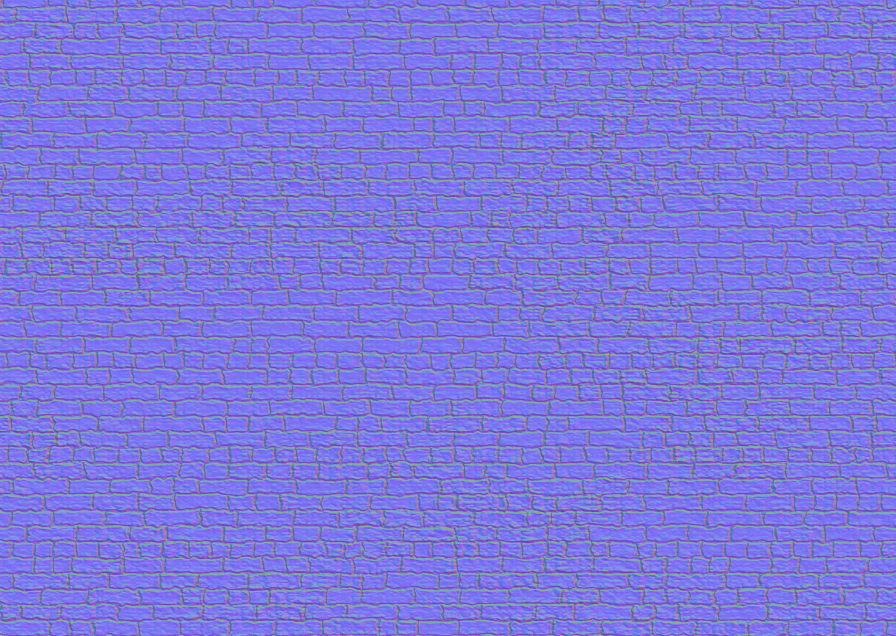
Give the GLSL for this texture map, as a Shadertoy shader.

```glsl
// Tangent-space normal map of an old brick wall: rows of long bricks with a
// course of short ones every sixth row. A height field of jittered rounded
// boxes and ridged grain is differentiated, softened and encoded as a colour.

#define ROWS 40.44          // courses over the canvas height
#define LONG_BRICK 2.98     // brick lengths, in course heights
#define SHORT_BRICK 1.42
#define JITTER 0.30         // shift of upright joints, part of a brick
#define JOINT 0.02          // half width of the mortar bed
#define BEVEL 0.11          // width of the worn brick edge
#define DEPTH 0.18          // height of brick above mortar
#define ROUGHNESS 0.16      // height of the surface grain
#define WOBBLE 0.16         // waviness of the joints
#define TILT vec2(-0.01, -0.045)    // overall lean of the wall
#define SOFTEN vec2(0.42, 0.50)     // sideways strength of the slopes
#define CREVICE 0.10        // loss of blue inside the joints

float hash(vec2 p) {
    return fract(sin(dot(p, vec2(127.1, 311.7))) * 43758.5453);
}

float noise(vec2 p) {
    vec2 i = floor(p), f = fract(p);
    f = f * f * (3.0 - 2.0 * f);
    return mix(mix(hash(i), hash(i + vec2(1, 0)), f.x),
               mix(hash(i + vec2(0, 1)), hash(i + vec2(1, 1)), f.x), f.y);
}

float jointAt(float i, float row) {
    return i + JITTER * (hash(vec2(i, row + 7.3)) - 0.5);
}

// x: distance inside the nearest brick edge, y: random value of that brick
vec2 brick(vec2 p) {
    float row = floor(p.y);
    bool isShort = mod(row, 6.0) == 5.0;
    float size = isShort ? SHORT_BRICK : LONG_BRICK;
    float x = p.x / size + 0.5 * mod(row, 2.0) + 0.4 * hash(vec2(row, 3.7));

    // Find the jittered joints on either side
    float i = floor(x);
    if (x < jointAt(i, row)) i -= 1.0;
    else if (x >= jointAt(i + 1.0, row)) i += 1.0;
    float left = jointAt(i, row), right = jointAt(i + 1.0, row);
    float id = hash(vec2(i, row));

    // Cut some long bricks into halves
    if (!isShort && hash(vec2(i + 0.5, row)) < 0.14) {
        float middle = 0.5 * (left + right);
        if (x < middle) right = middle;
        else { left = middle; id = fract(id + 0.37); }
    }

    // Rounded box
    vec2 halfSize = vec2(0.5 * (right - left) * size, 0.5);
    vec2 local = vec2((x - 0.5 * (left + right)) * size, fract(p.y) - 0.5);
    float radius = 0.16;
    vec2 q = abs(local) - halfSize + radius;
    float d = length(max(q, 0.0)) + min(max(q.x, q.y), 0.0) - radius;
    return vec2(-d, id);
}

float ridge(vec2 p) {
    return abs(2.0 * noise(p) - 1.0);
}

// x: height, y: 1 on a brick face and 0 in the mortar
vec2 surface(vec2 p) {
    // Uneven courses and chipped edges
    vec2 warp = vec2(noise(p * 0.9), noise(p * vec2(0.6, 0.9) + 31.0)) - 0.5;
    vec2 chips = vec2(noise(p * 3.1 + 57.0), noise(p * 2.6 + 83.0)) - 0.5;
    vec2 b = brick(p + WOBBLE * (warp + 1.1 * chips));
    float face = smoothstep(JOINT, JOINT + BEVEL, b.x);

    // Wear differs by region and by brick, and is worst along the rims
    float region = smoothstep(0.2, 0.8, noise(p * vec2(0.11, 0.16) + 11.0));
    float wear = mix(0.55, 1.0, region) * mix(0.65, 1.3, b.y);
    wear *= mix(1.4, 0.9, smoothstep(0.10, 0.32, b.x));

    // Grain is stretched along the courses
    float grain = 0.8 * ridge(p * vec2(1.4, 2.6) + 5.0)
                + 0.7 * ridge(p * vec2(2.7, 4.6) + 19.0)
                + 0.5 * noise(p * vec2(5.5, 9.5) + 43.0);
    return vec2(DEPTH * face + ROUGHNESS * wear * grain, face);
}

vec3 normalColour(vec2 p) {
    const float e = 0.05;
    vec2 s = surface(p);
    vec2 lean = (s.x - vec2(surface(p + vec2(e, 0)).x,
                            surface(p + vec2(0, e)).x)) / e;
    if (lean.y < 0.0) lean.y *= 0.45;   // undersides are worn shallower
    vec3 n = normalize(vec3(lean, 1.0));
    float blue = 0.47 + 0.49 * n.z - CREVICE * (1.0 - s.y);
    return vec3(0.5 + 0.5 * SOFTEN * n.xy + TILT, blue);
}

void mainImage(out vec4 fragColor, in vec2 fragCoord) {
    float unit = ROWS / iResolution.y;
    vec3 sum = vec3(0.0);

    // Four samples per pixel smooth the edges
    for (int k = 0; k < 4; k++) {
        vec2 offset = vec2(k % 2, k / 2) * 0.5 - 0.25;
        sum += normalColour((fragCoord + offset) * unit);
    }
    fragColor = vec4(sum * 0.25, 1.0);
}
```
